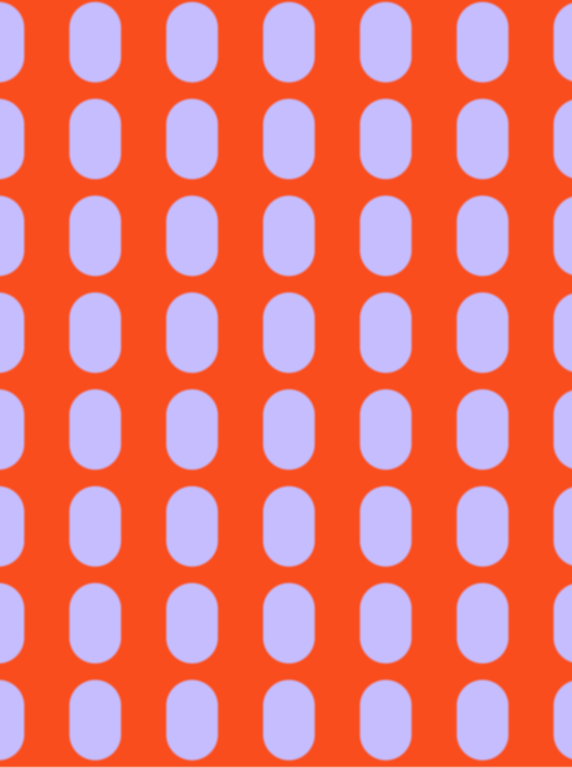
A WebGL 1 fragment shader for this pattern:

```glsl
precision highp float;
// Lilac upright capsules in a square grid on a flat orange-red ground.

uniform vec2 u_resolution;

// Lengths are fractions of the canvas height.
const float PITCH = 0.1261;
const vec2 FIRST_CENTER = vec2(0.1240, 0.0549); // measured from the top left
const vec2 HALF_SIZE = vec2(0.0336, 0.0523);
const float EDGE_SOFTNESS = 0.0026;
const float RIM_HEIGHT = 0.0018;

const vec3 ORANGE = vec3(0.975, 0.302, 0.115);
const vec3 LILAC = vec3(0.775, 0.740, 1.0);
const vec3 PALE_RIM = vec3(0.97, 0.72, 0.66);

// Signed distance to an upright capsule centred at the origin.
float capsuleDistance(vec2 p, vec2 halfSize) {
  float stem = halfSize.y - halfSize.x;
  p.y -= clamp(p.y, -stem, stem);
  return length(p) - halfSize.x;
}

// Offset from the centre of the nearest grid cell.
vec2 repeatCentered(vec2 p, float pitch) {
  return (fract(p / pitch + 0.5) - 0.5) * pitch;
}

// Coverage of a shape with a smooth edge.
float coverage(float dist, float softness) {
  return 1.0 - smoothstep(-softness, softness, dist);
}

void main() {
  float pixel = 1.0 / u_resolution.y;
  vec2 uv = gl_FragCoord.xy * pixel;
  vec2 fromTop = vec2(uv.x, 1.0 - uv.y);

  // Grid of capsules
  vec2 cell = repeatCentered(fromTop - FIRST_CENTER, PITCH);
  float dist = capsuleDistance(cell, HALF_SIZE);
  float capsule = coverage(dist, max(EDGE_SOFTNESS, 0.75 * pixel));
  vec3 color = mix(ORANGE, LILAC, capsule);

  // Thin pale rim along the bottom
  float rim = coverage(uv.y - RIM_HEIGHT, 0.5 * pixel);
  color = mix(color, PALE_RIM, rim);

  gl_FragColor = vec4(color, 1.0);
}
```
